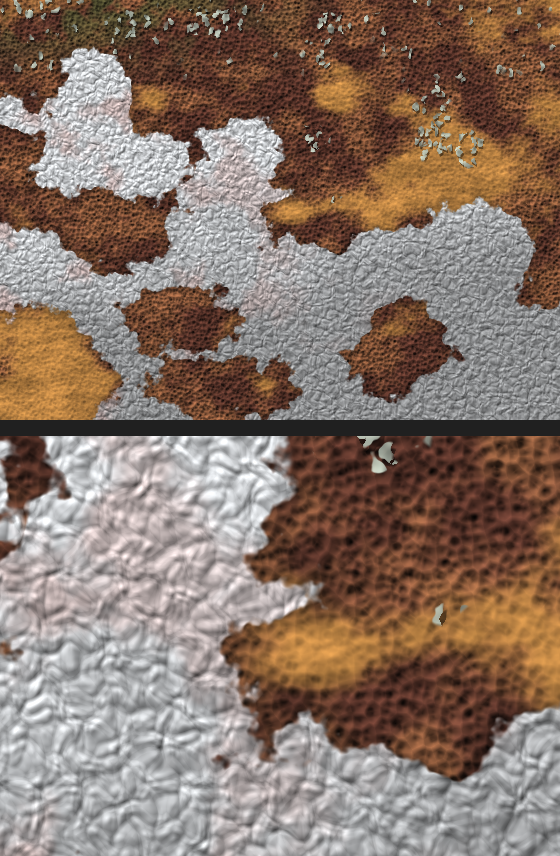
Top, the full canvas; bottom, a detail of the centre.
This texture is drawn by a Shadertoy shader. Its source:

```glsl
// Weathered wall: blistered grey paint peeling off rough rust, with ochre stains and lichen tufts.

const vec3 MAROON = vec3(0.31, 0.18, 0.145);
const vec3 BROWN = vec3(0.47, 0.30, 0.20);
const vec3 OCHRE = vec3(0.67, 0.47, 0.24);
const vec3 GREY_PAINT = vec3(0.53, 0.535, 0.54);
const vec3 PALE_PAINT = vec3(0.75, 0.76, 0.77);
const vec3 PINK_STAIN = vec3(0.66, 0.54, 0.52);
const vec3 LICHEN = vec3(0.68, 0.72, 0.67);
const vec3 MOSS = vec3(0.29, 0.28, 0.17);
const vec2 TO_LIGHT = vec2(-0.0018, 0.0036);

float hash(vec2 p) {
    vec3 q = fract(p.xyx * 0.1031);
    q += dot(q, q.yzx + 33.33);
    return fract((q.x + q.y) * q.z);
}

float noise(vec2 p) {
    vec2 i = floor(p), f = fract(p);
    f = f * f * (3.0 - 2.0 * f);
    return mix(mix(hash(i), hash(i + vec2(1, 0)), f.x),
               mix(hash(i + vec2(0, 1)), hash(i + vec2(1, 1)), f.x), f.y);
}

float fbm(vec2 p, int octaves) {
    float sum = 0.0, amp = 0.5, total = 0.0;
    for (int i = 0; i < octaves; i++) {
        sum += amp * noise(p);
        total += amp;
        amp *= 0.55;
        p = mat2(1.6, 1.2, -1.2, 1.6) * p + 7.3;
    }
    return sum / total;
}

// Cellular noise: distance to the nearest point, and that point's random id
vec2 cells(vec2 p) {
    vec2 cell = floor(p), nearest = vec2(9.0, 0.0);
    for (int y = -1; y <= 1; y++)
    for (int x = -1; x <= 1; x++) {
        vec2 c = cell + vec2(x, y);
        float d = length(c + vec2(hash(c), hash(c + 57.3)) - p);
        if (d < nearest.x) nearest = vec2(d, hash(c + 113.7));
    }
    return nearest;
}

// Approximate distance inside an ellipse, positive within
float blob(vec2 p, vec2 centre, vec2 radius) {
    return (1.0 - length((p - centre) / radius)) * min(radius.x, radius.y);
}

// Positive where paint survives: a lower sheet, upper patches, and worn holes
float paintField(vec2 p) {
    vec2 q = p + 0.13 * (vec2(fbm(p * 8.0, 4), fbm(p * 8.0 + 31.0, 4)) - 0.5);
    float d = 0.45 + 0.05 * sin((q.x - 0.97) * 10.0) - q.y;
    d = max(d, blob(q, vec2(0.22, 0.74), vec2(0.12, 0.13)));
    d = max(d, blob(q, vec2(0.26, 0.60), vec2(0.18, 0.12)));
    d = max(d, blob(q, vec2(0.06, 0.72), vec2(0.09, 0.04)));
    d = max(d, blob(q, vec2(0.55, 0.55), vec2(0.13, 0.17)));
    d = max(d, blob(q, vec2(0.60, 0.65), vec2(0.06, 0.08)));
    d = min(d, -blob(q, vec2(0.26, 0.46), vec2(0.17, 0.08)));
    d = min(d, -blob(q, vec2(0.44, 0.24), vec2(0.14, 0.08)));
    d = min(d, -blob(q, vec2(0.97, 0.16), vec2(0.12, 0.11)));
    d = min(d, -blob(q, vec2(0.55, 0.09), vec2(0.19, 0.07)));
    d = min(d, -blob(q, vec2(0.04, 0.09), vec2(0.25, 0.18)));
    d = min(d, -blob(q, vec2(1.32, 0.37), vec2(0.07, 0.12)));
    return d + 0.06 * (fbm(p * 32.0, 4) - 0.5);
}

// Positive where the rust is stained ochre
float ochreField(vec2 p) {
    float d = max(blob(p, vec2(1.08, 0.58), vec2(0.24, 0.13)),
                  blob(p, vec2(0.04, 0.08), vec2(0.30, 0.18)));
    d = max(d, blob(p, vec2(1.27, 0.62), vec2(0.20, 0.10)));
    d = max(d, blob(p, vec2(0.74, 0.78), vec2(0.20, 0.07)));
    return max(d, -0.07) + 0.45 * (fbm(p * vec2(6.0, 8.0) + 4.0, 5) - 0.51);
}

float paintHeight(vec2 p) {
    vec2 q = p + 0.012 * vec2(noise(p * 60.0), noise(p * 60.0 + 17.0));
    return 1.0 - 0.75 * cells(q * 68.0).x - 0.3 * cells(q * 135.0).x;
}

float rustHeight(vec2 p, float smoothness) {
    float crust = 0.6 * fbm(p * vec2(42.0, 55.0), 4) + 0.5 * cells(p * 105.0).x;
    float plates = fbm(p * vec2(15.0, 24.0) + 3.0, 5) + 0.12 * cells(p * 85.0).x;
    return mix(crust, plates, 0.75 * smoothness);
}

// Strength of lichen growth: a few tufts plus a thin scatter near the top
float lichenGrowth(vec2 p) {
    vec3 tufts[7] = vec3[7](vec3(0.78, 0.92, 0.11), vec3(1.02, 0.71, 0.12),
        vec3(0.74, 0.67, 0.06), vec3(0.50, 0.97, 0.10), vec3(0.28, 0.93, 0.09),
        vec3(0.80, 0.55, 0.04), vec3(1.12, 0.64, 0.08));
    float growth = 0.30 * smoothstep(0.72, 1.0, p.y);
    for (int i = 0; i < 7; i++)
        growth = max(growth, 0.75 * smoothstep(1.0, 0.2, length(p - tufts[i].xy) / tufts[i].z));
    return growth * smoothstep(0.30, 0.65, fbm(p * 18.0, 3));
}

// Ragged upright flakes that fill more cells where growth is strong
float lichenFlakes(vec2 p, float growth) {
    vec2 q = p + 0.022 * (vec2(fbm(p * 55.0, 3), fbm(p * 55.0 + 23.0, 3)) - 0.5);
    vec2 c = cells(mat2(1.0, 0.25, -0.25, 1.0) * q * vec2(72.0, 44.0));
    return smoothstep(0.50, 0.34, c.x) * smoothstep(0.0, 0.08, growth - c.y);
}

vec3 paintColour(vec2 p) {
    float wash = smoothstep(0.12, 0.60, p.y - 0.12 * p.x + 0.4 * (fbm(p * 6.0, 4) - 0.5));
    vec3 colour = mix(GREY_PAINT, PALE_PAINT, wash);
    float pink = smoothstep(0.50, 0.72, fbm(p * 11.0 + 50.0, 5)) * smoothstep(1.1, 0.3, p.x);
    colour = mix(colour, PINK_STAIN, 0.6 * pink);
    float h = paintHeight(p);
    float slope = h - paintHeight(p + TO_LIGHT);
    return colour * (1.0 + 0.85 * slope + 0.35 * (h - 0.5) + 0.22 * (noise(p * 210.0) - 0.5));
}

vec3 rustColour(vec2 p) {
    float ochre = smoothstep(-0.03, 0.07, ochreField(p));
    float browning = smoothstep(0.36, 0.66, fbm(p * 13.0 + 80.0, 5));
    vec3 colour = mix(mix(MAROON, BROWN, browning), OCHRE, ochre);
    float moss = smoothstep(0.78, 1.0, p.y) * smoothstep(0.95, 0.2, p.x);
    colour = mix(colour, MOSS, moss * smoothstep(0.42, 0.62, fbm(p * 16.0 + 12.0, 4)));
    float h = rustHeight(p, ochre);
    float slope = h - rustHeight(p + TO_LIGHT, ochre);
    float pits = smoothstep(0.32, 0.12, cells(p * 62.0 + 5.0).x) * (1.0 - 0.65 * ochre);
    return colour * (1.03 + 1.5 * slope + 0.7 * (h - 0.5) - 0.35 * pits);
}

void mainImage(out vec4 fragColor, in vec2 fragCoord) {
    vec2 p = fragCoord / iResolution.y;

    // Rust below, darkened beside the raised paint edge
    float field = paintField(p);
    float cover = smoothstep(-0.004, 0.005, field);
    vec3 rust = rustColour(p) * (1.0 - 0.22 * smoothstep(-0.025, 0.0, field));
    vec3 colour = mix(rust, paintColour(p), cover);

    // Lichen with a small cast shadow
    float growth = lichenGrowth(p) * (1.0 - cover);
    float shadow = lichenFlakes(p + 1.5 * TO_LIGHT, growth);
    float flakes = lichenFlakes(p, growth);
    colour *= 1.0 - 0.45 * shadow;
    colour = mix(colour, LICHEN * (0.6 + 0.7 * noise(p * 130.0)), 0.9 * flakes);

    fragColor = vec4(clamp(colour, 0.0, 1.0), 1.0);
}
```
